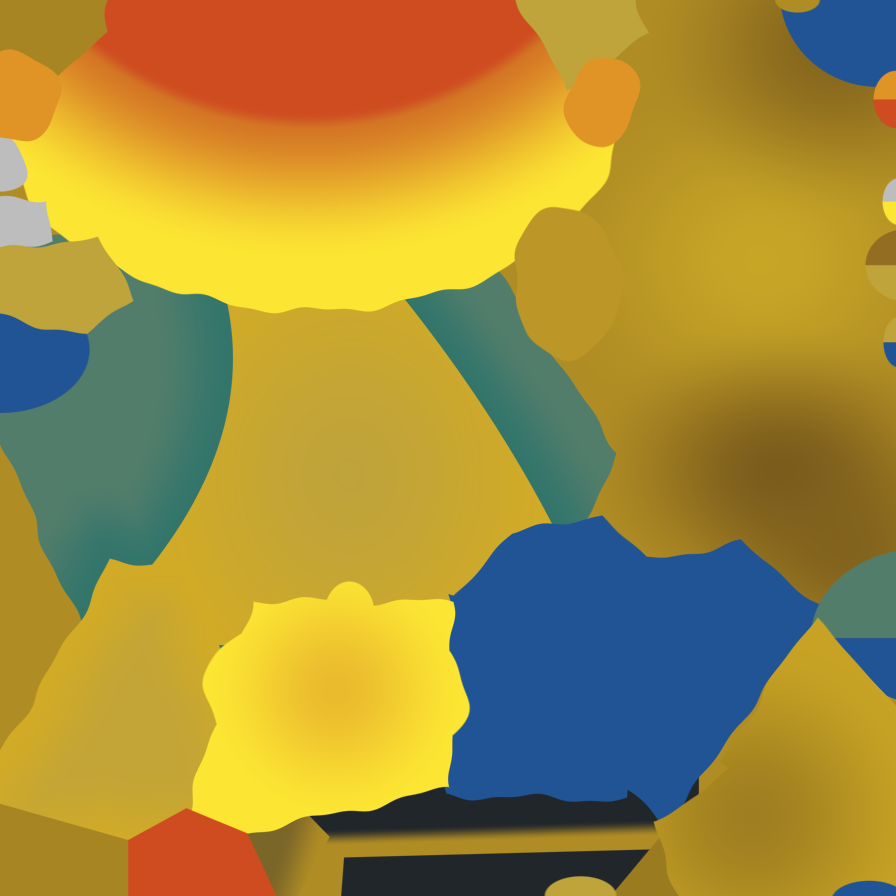
This background is drawn by a Shadertoy shader. Its source:

```glsl
// Flat patchwork of warm and cool cells: a glowing half sun over a flared
// golden column, with teal, blue and ochre patches around it. Cells are quads
// and ellipses painted back to front, their edges bent by layered sines.

const vec3 RED = vec3(.81, .30, .13);
const vec3 ORANGE = vec3(.88, .58, .15);
const vec3 YELLOW = vec3(.99, .90, .20);
const vec3 GOLD = vec3(.82, .67, .15);
const vec3 SAND = vec3(.75, .64, .23);
const vec3 OCHRE = vec3(.69, .55, .14);
const vec3 BROWN = vec3(.48, .36, .11);
const vec3 TEAL = vec3(.32, .49, .42);
const vec3 BLUE = vec3(.13, .33, .58);
const vec3 GRAY = vec3(.74);
const vec3 DARK = vec3(.13, .15, .17);

// Signed distance to a line from s.xy to s.zw, negative on its inner side
float edge(vec2 p, vec4 s) {
    vec2 dir = normalize(s.zw - s.xy);
    return dot(p - s.xy, vec2(dir.y, -dir.x));
}

// Convex quad from two opposite sides, clockwise on screen
float quad(vec2 p, vec4 s, vec4 t) {
    float sides = max(edge(p, s), edge(p, t));
    return max(sides, max(edge(p, vec4(s.zw, t.xy)), edge(p, vec4(t.zw, s.xy))));
}

// Ellipse: center in e.xy, radii in e.zw
float ellipse(vec2 p, vec4 e) {
    return (length((p - e.xy) / e.zw) - 1.) * min(e.z, e.w);
}

// One at the center, fading to zero at the rim
float glow(vec2 p, vec4 e) {
    return 1. - smoothstep(0., 1., length((p - e.xy) / e.zw));
}

float cover(float d) {
    float soft = .8 / iResolution.y;
    return 1. - smoothstep(-soft, soft, d);
}

void paint(inout vec3 col, vec3 tint, float d) {
    col = mix(col, tint, cover(d));
}

// Ellipse in two colours, split by a level line
void splitDisc(inout vec3 col, vec2 p, vec4 e, vec3 top, vec3 low) {
    paint(col, mix(low, top, cover(p.y - e.y)), ellipse(p, e));
}

vec2 bend(vec2 p) {
    return p + .0035 * sin(p.yx * 52. + vec2(.6, 2.1)) + .0015 * sin(p.yx * 117.);
}

// Bottom strip: dark slabs parted by a glowing bar
void paintSlabs(inout vec3 col, vec2 p) {
    float bar = smoothstep(.925, .944, p.y + .03 * (p.x - .38));
    paint(col, mix(DARK, OCHRE, bar), max(.86 - p.y, abs(p.x - .5) - .28));
    float shade = smoothstep(.31, .36, p.x + .3 * (p.y - .95));
    vec3 tint = mix(vec3(.48, .40, .16), OCHRE, shade);
    paint(col, tint, quad(p, vec4(.22, .9, .34, .905), vec4(.368, .934, .3, 1.06)));
    paint(col, DARK, quad(p, vec4(.384, .957, .727, .948), vec4(.64, 1.05, .377, 1.05)));
    paint(col, OCHRE * .88, quad(p, vec4(.725, .948, .74, .93), vec4(.8, 1.05, .64, 1.05)));
    paint(col, SAND, ellipse(p, vec4(.648, 1, .04, .022)));
}

// Half sun: solid red core fading to a yellow rim
void paintSun(inout vec3 col, vec2 p, vec2 q) {
    float r = length(p - vec2(.345, -.254));
    vec3 tint = mix(vec3(.82, .43, .14), YELLOW, smoothstep(.37, .55, r));
    tint = mix(RED, tint, smoothstep(.38, .4, r));
    paint(col, tint, ellipse(q, vec4(.345, .13, .345, .217)));
}

void mainImage(out vec4 fragColor, in vec2 fragCoord) {
    vec2 p = fragCoord / iResolution.xy;
    p.y = 1. - p.y; // measured down from the top
    vec2 q = bend(p);

    // Ochre ground with soft light and shade
    vec3 col = mix(OCHRE, vec3(.78, .65, .15), glow(p, vec4(.85, .29, .26, .22)));
    col = mix(col, BROWN, glow(p, vec4(.87, .525, .23, .17)));
    col = mix(col, BROWN, .8 * glow(p, vec4(.93, .05, .22, .2)));
    col = mix(col, BROWN, .8 * glow(p, vec4(.95, .62, .2, .16)));

    // Teal field and the golden column crossing it
    float left = .26 - 1.7 * (p.y - .4) * (p.y - .4);
    float t = p.y - .328;
    float right = .447 + .8 * t - .55 * t * t;
    float column = max(max(left - p.x, p.x - right), p.y - .72);
    float skirt = quad(q, vec4(.125, .628, .212, .628), vec4(.33, .95, -.065, .95));
    vec3 teal = mix(vec3(.2, .46, .42), TEAL, smoothstep(0., .09, min(column, skirt)));
    paint(col, teal, quad(q, vec4(-.1, .25, .545, .29), vec4(.692, .505, .3, 1.2)));
    paint(col, mix(GOLD, SAND, glow(p, vec4(.39, .53, .24, .28))), column);
    paint(col, mix(GOLD, SAND, .8 * smoothstep(0., .09, -skirt)), skirt);
    paintSlabs(col, p);

    // Blue patch
    float blue = quad(q, vec4(.503, .667, .573, .596), vec4(.668, .573, .73, .63));
    blue = min(blue, quad(q, vec4(.505, .665, .83, .606), vec4(.92, .68, .74, .925)));
    blue = min(blue, quad(q, vec4(.5, .665, .8, .665), vec4(.7, .893, .5, .888)));
    paint(col, BLUE, blue);

    // Lower right: teal dome, blue wedge, gold mound
    paint(col, TEAL, max(ellipse(p, vec4(1.03, .712, .125, .1)), p.y - .712));
    paint(col, BLUE, quad(p, vec4(.92, .712, 1.1, .712), vec4(1.1, .82, .96, .765)));
    float mound = quad(q, vec4(.908, .687, 1.02, .81), vec4(1.02, 1.05, .805, .85));
    mound = min(mound, quad(q, vec4(.727, .919, .815, .86), vec4(1.3, .86, .8, 1.1)));
    paint(col, mix(GOLD * .95, OCHRE * .9, glow(p, vec4(.84, .91, .2, .2))), mound);
    paint(col, BLUE, ellipse(p, vec4(.97, 1.005, .042, .022)));

    // Yellow block, red and ochre feet
    float block = quad(q, vec4(.28, .67, .503, .672), vec4(.505, .88, .2, .945));
    block = min(block, ellipse(q, vec4(.375, .775, .146, .1)));
    block = min(block, ellipse(p, vec4(.39, .685, .028, .036)));
    paint(col, mix(YELLOW, vec3(.92, .73, .18), glow(p, vec4(.375, .77, .15, .15))), block);
    paint(col, RED, quad(p, vec4(.06, .983, .208, .902), vec4(.276, .93, .36, 1.11)));
    paint(col, OCHRE * .95, max(edge(p, vec4(0, .897, .143, .9375)), p.x - .143));

    // Sun and the cells along its rim
    paintSun(col, p, q);
    paint(col, BLUE, ellipse(p, vec4(0, .39, .1, .071)));
    paint(col, SAND, quad(q, vec4(-.3, .29, .112, .268), vec4(.148, .333, .1, .374)));
    paint(col, GRAY, quad(q, vec4(-.1, .224, .052, .221), vec4(.062, .267, -.1, .3)));
    paint(col, GRAY, ellipse(q, vec4(0, .185, .027, .032)));
    paint(col, OCHRE * .95, quad(q, vec4(-.1, -.1, .125, -.1), vec4(.121, .04, -.1, .2)));
    paint(col, ORANGE, ellipse(q, vec4(.015, .108, .052, .05)));
    paint(col, SAND, quad(q, vec4(.55, -.05, .69, -.05), vec4(.725, .04, .63, .098)));
    paint(col, ORANGE, ellipse(q, vec4(.672, .112, .04, .05)));
    paint(col, OCHRE * 1.07, ellipse(q, vec4(.633, .315, .06, .085)));

    // Upper right corner and the discs below it
    paint(col, BLUE, ellipse(p, vec4(.98, -.01, .11, .107)));
    paint(col, OCHRE, ellipse(p, vec4(.89, 0, .025, .014)));
    splitDisc(col, p, vec4(1, .111, .025, .032), ORANGE, RED);
    splitDisc(col, p, vec4(1.003, .225, .018, .026), GRAY, YELLOW);
    splitDisc(col, p, vec4(1.01, .296, .044, .04), BROWN * 1.2, SAND);
    splitDisc(col, p, vec4(1.003, .382, .017, .028), SAND, BLUE);

    fragColor = vec4(col, 1);
}
```
